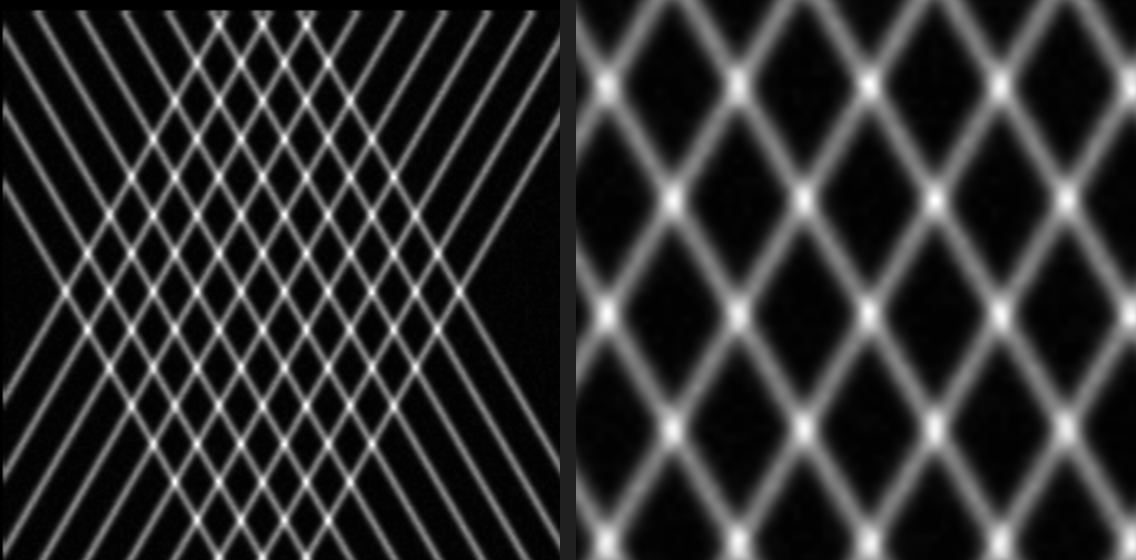
Left: the whole. Right: its middle third, enlarged.
This pattern is drawn by a WebGL 2 fragment shader. Its source:

```glsl
#version 300 es
precision highp float;
// Two mirrored families of ten soft, slanted light lines crossing into a
// lattice of diamonds on black. Each line has a Gaussian profile; the light
// of both families adds up at the crossings. Faint grain covers the field.

uniform vec2 u_resolution;
out vec4 fragColor;

// Lattice, in units of the canvas
const float LINE_COUNT = 10.0;
const float SPACING = 0.0781;      // horizontal gap between lines
const float FIRST_X = 0.1175;      // first crossing on the middle row
const float MIDDLE_Y = 0.4795;     // height of the widest row
const float LEAN = 0.5736;         // horizontal run per unit of height

// Line light
const float LINE_SIGMA = 0.0057;
const float LINE_LIGHT = 0.47;

// Dark border at the left and top, with line ends straightened beside it
const vec2 FIELD_EDGE = vec2(0.0050, 0.9815);
const vec2 BEND_EDGE = vec2(0.0104, 0.9740);
const float EDGE_SOFT = 0.0025;

// Grain
const float BLACK_LEVEL = 0.006;
const float GRAIN_CELLS = 170.0;
const float GRAIN_DARK = 0.022;
const float GRAIN_LINE = 0.10;

float hash(vec2 p) {
  vec3 q = fract(p.xyx * vec3(0.1031, 0.1030, 0.0973));
  q += dot(q, q.yzx + 33.33);
  return fract((q.x + q.y) * q.z);
}

float valueNoise(vec2 p) {
  vec2 cell = floor(p);
  vec2 f = fract(p);
  f = f * f * (3.0 - 2.0 * f);
  float low = mix(hash(cell), hash(cell + vec2(1.0, 0.0)), f.x);
  float high = mix(hash(cell + vec2(0.0, 1.0)), hash(cell + vec2(1.0)), f.x);
  return mix(low, high, f.y);
}

// Light of the nearest line in one family; side is +1 or -1
float lineFamily(vec2 p, float side) {
  float across = p.x + side * LEAN * (p.y - MIDDLE_Y) - FIRST_X;
  float index = clamp(round(across / SPACING), 0.0, LINE_COUNT - 1.0);
  float dist = (across - index * SPACING) / sqrt(1.0 + LEAN * LEAN);
  return exp(-0.5 * dist * dist / (LINE_SIGMA * LINE_SIGMA));
}

void main() {
  vec2 uv = gl_FragCoord.xy / u_resolution;

  // Lines, holding their position inside the border strips
  vec2 p = vec2(max(uv.x, BEND_EDGE.x), min(uv.y, BEND_EDGE.y));
  float light = LINE_LIGHT * (lineFamily(p, 1.0) + lineFamily(p, -1.0));

  // Grain: slight beading on the lines, sparse specks on the black
  float grain = valueNoise(uv * GRAIN_CELLS);
  light *= 1.0 + GRAIN_LINE * (grain - 0.5);
  light += BLACK_LEVEL + GRAIN_DARK * grain * grain;

  // Border
  float inside = smoothstep(-EDGE_SOFT, EDGE_SOFT, uv.x - FIELD_EDGE.x)
               * smoothstep(-EDGE_SOFT, EDGE_SOFT, FIELD_EDGE.y - uv.y);
  fragColor = vec4(vec3(clamp(light * inside, 0.0, 1.0)), 1.0);
}
```
